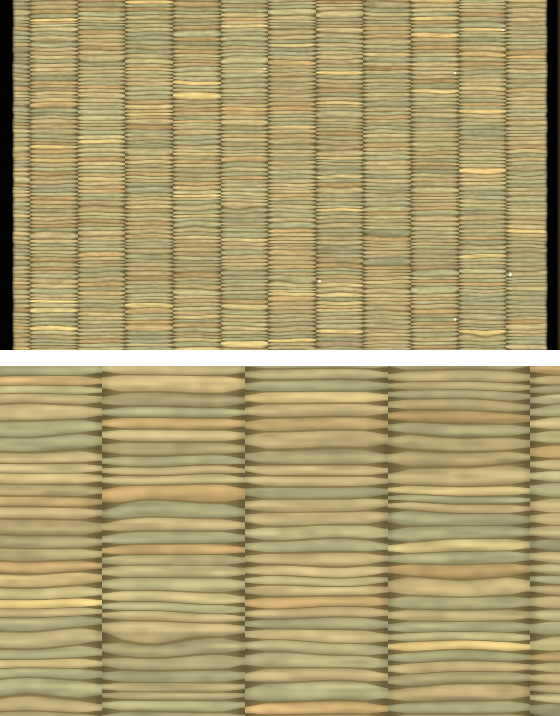
Top, the full canvas; bottom, a detail of the centre.
Give the GLSL for this texture, as a Shadertoy shader.

```glsl
// Woven rush mat between two black cloth borders. Vertical seams divide it into
// columns; rounded horizontal strands pinch at each seam and sit half a step
// apart in neighbouring columns. Hash and value noise vary tone, hue and width.

const float COLUMN_WIDTH = 0.0851;   // fraction of canvas width
const float FIRST_SEAM = 0.0534;
const float STRAND_ROWS = 84.0;      // strands down the canvas
const float LEFT_BORDER = 0.0228;
const float RIGHT_BORDER = 0.9772;
const float PINCH_REACH = 0.17;      // fraction of a column
const float SPECK_CHANCE = 0.009;

const vec3 STRAW = vec3(0.745, 0.672, 0.482);
const vec3 GOLD = vec3(0.86, 0.74, 0.47);
const vec3 SAGE = vec3(0.67, 0.655, 0.485);
const vec3 RUST = vec3(0.76, 0.61, 0.40);
const vec3 GAP = vec3(0.47, 0.40, 0.235);
const vec3 BORDER = vec3(0.008);
const vec3 OUTER_EDGE = vec3(0.20, 0.15, 0.10);
const vec3 SPECK = vec3(0.96, 0.94, 0.85);

float hash(vec2 p) {
    vec3 q = fract(vec3(p.xyx) * 0.1031);
    q += dot(q, q.yzx + 33.33);
    return fract((q.x + q.y) * q.z);
}

float noise(vec2 p) {
    vec2 i = floor(p), f = fract(p);
    f = f * f * (3.0 - 2.0 * f);
    return mix(mix(hash(i), hash(i + vec2(1, 0)), f.x),
               mix(hash(i + vec2(0, 1)), hash(i + vec2(1, 1)), f.x), f.y);
}

// Colour of one strand; a rush keeps part of its tone from column to column
vec3 strandColor(vec2 id, float parity) {
    float rush = noise(vec2(id.x * 0.35, id.y * 7.0 + parity * 311.0));
    float own = hash(id + 57.0);
    float hue = hash(id * vec2(3.0, 1.0) + 131.0);
    vec3 color = mix(STRAW, SAGE, 0.8 * smoothstep(0.45, 0.85, hue));
    color = mix(color, RUST, 0.65 * smoothstep(0.22, 0.06, hue));
    color = mix(color, GOLD, 0.8 * smoothstep(0.70, 0.95, rush * 0.6 + own * 0.4));
    return color * (0.89 + 0.13 * rush + 0.09 * own);
}

vec3 mat(vec2 uv, float rowPixel) {
    float across = (uv.x - FIRST_SEAM) / COLUMN_WIDTH;
    float column = floor(across);
    float along = fract(across);
    float seam = min(along, 1.0 - along);
    float parity = mod(column, 2.0);

    // Uneven strand spacing and gentle waviness
    float row = uv.y * STRAND_ROWS + 0.5 * parity;
    row += 1.0 * (noise(vec2(column * 5.0, uv.y * 38.0)) - 0.5);
    row += 0.45 * (noise(vec2(across * 2.3, uv.y * 30.0 + 9.0)) - 0.5);
    vec2 id = vec2(column + 20.0, floor(row) + 40.0);
    float offset = fract(row) - 0.5;

    // Rounded strand, narrower near the seam
    float body = smoothstep(0.0, PINCH_REACH, seam);
    float halfWidth = mix(0.31, 0.47, body) - 0.05 * hash(id + 211.0);
    float cover = 1.0 - smoothstep(halfWidth - rowPixel, halfWidth + rowPixel, abs(offset));
    float roundness = 1.0 - pow(min(abs(offset) / halfWidth, 1.0), 2.0);
    vec3 color = strandColor(id, parity);
    color *= 0.87 + 0.18 * roundness + 0.10 * offset;

    // Fine fibres and broad weathering
    float fibre = noise(vec2(across * 3.5, uv.y * 260.0));
    float mottling = noise(vec2(across * 11.0, uv.y * 130.0 + 70.0));
    color *= 1.0 + 0.17 * (fibre - 0.5) + 0.09 * (mottling - 0.5);
    color *= 0.965 + 0.07 * noise(vec2(column * 3.0, uv.y * 13.0));

    // Shadowed gaps, deepest where strands dive under the seam
    vec3 gap = GAP * mix(0.82, 1.08, body);
    color = mix(gap, color, mix(0.25, 1.0, cover));
    color *= mix(0.90, 1.0, smoothstep(0.0, 0.07, seam));

    // Rare pale chips close to seams
    float chip = step(1.0 - SPECK_CHANCE, hash(id + 401.0));
    float place = mix(0.08, 0.92, step(0.5, hash(id + 503.0)));
    float chipDistance = length(vec2((along - place) / 0.035, offset / 0.38));
    return mix(color, SPECK, chip * (1.0 - smoothstep(0.55, 1.2, chipDistance)));
}

void mainImage(out vec4 fragColor, in vec2 fragCoord) {
    vec2 uv = fragCoord / iResolution.xy;
    float pixel = 1.0 / iResolution.x;
    float rowPixel = 0.6 * STRAND_ROWS / iResolution.y;
    vec3 color = mat(uv, rowPixel);

    // Cloth borders with a slightly frayed edge and a soft contact shadow
    float fray = 0.0018 * (noise(vec2(uv.y * 70.0, 3.0)) - 0.5);
    float inside = min(uv.x - LEFT_BORDER, RIGHT_BORDER - uv.x) + fray;
    color *= mix(0.62, 1.0, smoothstep(0.0, 0.006, inside));
    color = mix(BORDER, color, smoothstep(-pixel, pixel, inside));
    color = mix(color, OUTER_EDGE, smoothstep(0.996 - pixel, 0.996 + pixel, uv.x));

    fragColor = vec4(color, 1.0);
}
```
